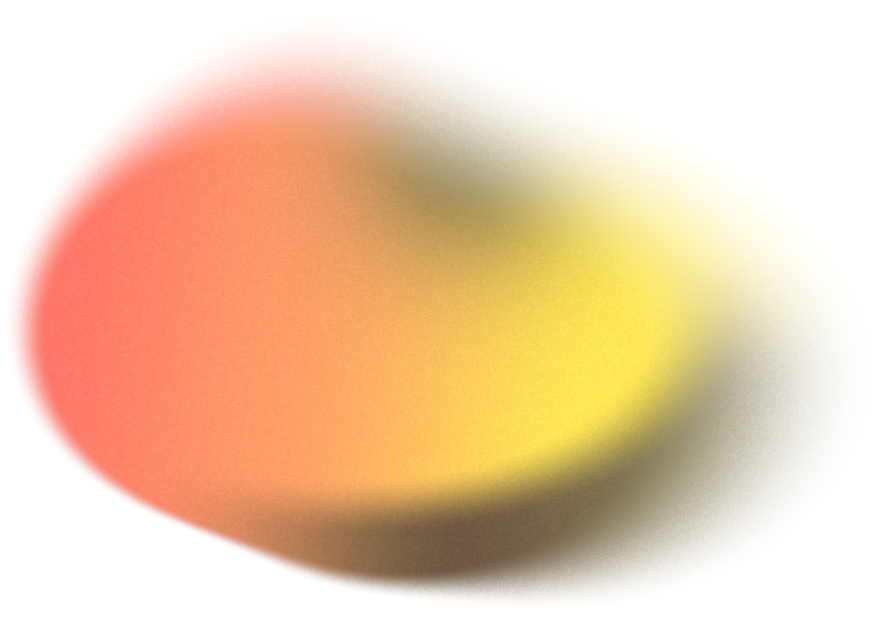
This background is drawn by a WebGL 2 fragment shader. Its source:

```glsl
#version 300 es
precision highp float;

uniform vec2 u_resolution;
out vec4 outColor;

#define CORAL vec3(1.0, 0.46, 0.41)
#define ORANGE vec3(1.0, 0.63, 0.41)
#define YELLOW vec3(1.0, 0.91, 0.33)
#define OLIVE vec3(0.52, 0.49, 0.33)
#define BROWN vec3(0.43, 0.34, 0.26)
#define PAPER vec3(1.0)
#define BLOB_CENTER vec2(0.565, 0.416)
#define CORE_CENTER vec2(0.565, 0.492)
#define CORE_RADII vec2(0.518, 0.282)
#define DUSK_CENTER vec2(0.753, 0.755)
#define GRAIN_CELLS 354.0
#define GRAIN_AMOUNT 0.10

float hash(vec2 p) {
    vec3 q = fract(p.xyx * 0.1031);
    q += dot(q, q.yzx + 33.33);
    return fract((q.x + q.y) * q.z);
}

// Closed outline as a radius: mean, cosine terms 1-4, sine terms 1-3
float outline(float angle, float mean, vec4 cosines, vec3 sines) {
    vec4 harmonics = angle * vec4(1.0, 2.0, 3.0, 4.0);
    return mean + dot(cosines, cos(harmonics)) + dot(sines, sin(harmonics.xyz));
}

// 0 at the solid inner outline, 1 where the haze ends
float hazeDepth(vec2 p) {
    vec2 d = p - BLOB_CENTER;
    float angle = atan(d.y, d.x);
    float inner = outline(angle, 0.4025, vec4(-0.009, 0.078, 0.009, 0.013),
                          vec3(-0.002, -0.046, -0.004));
    float outer = outline(angle, 0.558, vec4(0.117, 0.118, 0.037, 0.031),
                          vec3(0.088, -0.035, -0.012));
    return (length(d) - inner) / max(outer - inner, 0.02);
}

// Warm sweep from left to right, darkened by two soft shadows
vec3 blobColor(vec2 p, float depth) {
    float sweep = p.x - 0.15 * (p.y - 0.45);
    vec3 color = mix(CORAL, ORANGE, smoothstep(0.02, 0.56, sweep));
    color = mix(color, YELLOW, smoothstep(0.45, 0.98, sweep));
    float blush = smoothstep(0.0, 0.4, depth) * (1.0 - smoothstep(0.45, 0.8, p.x));
    color = mix(color, CORAL, 0.7 * blush);

    // Dusk at the upper edge
    vec2 dusk = (p - DUSK_CENTER) / 0.19;
    color = mix(color, OLIVE, 0.9 * exp(-dot(dusk, dusk)));

    // Shadow beneath the bright core
    float core = length((p - CORE_CENTER) / CORE_RADII);
    float shadow = smoothstep(0.92, 1.27, core);
    shadow *= smoothstep(0.2, 0.75, p.x);
    shadow *= 1.0 - smoothstep(0.36, 0.64, p.y);
    vec3 shade = mix(BROWN, OLIVE, smoothstep(0.7, 1.15, p.x));
    return mix(color, shade, shadow);
}

void main() {
    vec2 p = gl_FragCoord.xy / u_resolution.y;
    float depth = hazeDepth(p);

    // Haze thins toward the outer outline
    float cover = pow(1.0 - smoothstep(-0.12, 1.04, depth), 1.3);

    // Grain is strongest in the half-covered haze
    float grain = hash(floor(p * GRAIN_CELLS)) - 0.5;
    float haze = 4.0 * cover * (1.0 - cover);
    cover = clamp(cover + GRAIN_AMOUNT * grain * haze, 0.0, 1.0);

    vec3 color = blobColor(p, depth) + 0.3 * GRAIN_AMOUNT * grain;
    outColor = vec4(mix(PAPER, color, cover), 1.0);
}
```
